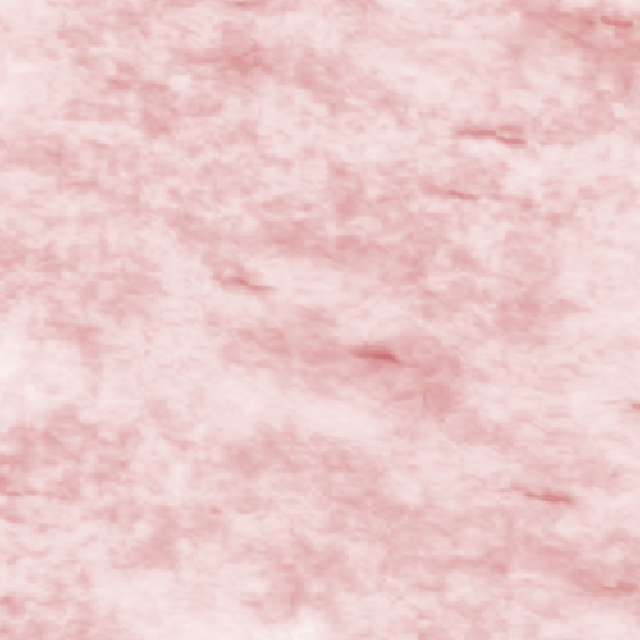
This texture is drawn by a Shadertoy shader. Its source:

```glsl
#define DARK_ROSE vec3(0.80, 0.45, 0.46)
#define PALE_PINK vec3(0.972, 0.91, 0.91)
#define BASE_TONE 0.815
#define CONTRAST 0.235
#define TILT 0.13
#define TEXELS 140.0
#define STREAK_GRID vec2(4.5, 7.0)
#define STREAK_SHARE 0.5
#define STREAK_DEPTH 0.45
#define HIGHLIGHT_KNEE 0.86

float hash(vec2 p) {
    vec3 q = fract(p.xyx * vec3(0.1031, 0.1030, 0.0973));
    q += dot(q, q.yzx + 33.33);
    return fract((q.x + q.y) * q.z);
}

// Signed value noise; a larger edge gives flatter, more block-like cells
float noise(vec2 p, float edge) {
    vec2 cell = floor(p);
    vec2 f = smoothstep(edge, 1.0 - edge, fract(p));
    float low = mix(hash(cell), hash(cell + vec2(1, 0)), f.x);
    float high = mix(hash(cell + vec2(0, 1)), hash(cell + vec2(1, 1)), f.x);
    return 2.0 * mix(low, high, f.y) - 1.0;
}

// Layered clouds, wide at large scale and rounder at small scale
float clouds(vec2 p) {
    float sum = 0.0, frequency = 2.6, stretch = 2.3;
    float amplitude = 0.5;
    for (int i = 0; i < 6; i++) {
        vec2 offset = vec2(17.3, 41.7) * float(i + 1);
        sum += amplitude * noise(p * frequency * vec2(1.0, stretch) + offset, 0.1);
        frequency *= 2.03;
        stretch = mix(stretch, 1.3, 0.2);
        amplitude *= i == 0 ? 1.1 : 0.85;
    }
    return sum;
}

// Short tapered veins with a soft, broken smudge around each
float streaks(vec2 p) {
    vec2 home = floor(p * STREAK_GRID);
    float ragged = noise(p * vec2(42.0, 75.0), 0.25);
    float clumps = noise(p * vec2(17.0, 28.0) + 9.0, 0.25);
    float dark = 0.0;
    for (int y = -1; y <= 1; y++)
    for (int x = -1; x <= 1; x++) {
        vec2 cell = home + vec2(x, y);
        float present = step(hash(cell + 71.0), STREAK_SHARE);
        vec2 jitter = vec2(hash(cell + 13.0), hash(cell + 29.0));
        vec2 d = p - (cell + 0.2 + 0.6 * jitter) / STREAK_GRID;
        float halfLength = mix(0.05, 0.14, hash(cell + 47.0));
        float thickness = mix(0.003, 0.007, hash(cell + 59.0));
        d.y += 0.004 * noise(vec2(p.x * 30.0, cell.y), 0.2);
        float taper = 1.0 - smoothstep(0.15, 1.0, abs(d.x) / halfLength);
        float vein = exp(-pow(d.y / thickness, 2.0)) * (0.6 + 0.6 * ragged);
        float smudge = exp(-pow(d.y / (thickness * 3.5), 2.0));
        smudge *= max(0.0, 0.3 + 0.45 * ragged + 0.7 * clumps);
        float strength = mix(0.3, 1.0, hash(cell + 83.0));
        dark += present * strength * taper * (max(vein, 0.0) + 0.75 * smudge);
    }
    return min(dark, 1.1);
}

void mainImage(out vec4 fragColor, in vec2 fragCoord) {
    vec2 uv = fragCoord / iResolution.y;

    // Soft staircase of coarse texels
    vec2 grid = uv * TEXELS;
    vec2 p = (floor(grid) + smoothstep(0.1, 0.9, fract(grid))) / TEXELS;

    // Gently sloping, uneven strata with frayed borders
    vec2 bend = vec2(noise(p * 5.0 + 7.0, 0.0), noise(p * 6.0 + 23.0, 0.0));
    vec2 fray = vec2(noise(p * 34.0 + 3.0, 0.1), noise(p * 34.0 + 53.0, 0.1));
    vec2 strata = p + vec2(0.0, TILT * p.x) + bend * vec2(0.025, 0.014);
    strata += fray * vec2(0.009, 0.005);

    // Upright blocks, grit and faint vertical scratches
    float blocks = noise(p * vec2(16.0, 21.0) + 5.0, 0.33);
    float crumbs = noise(p * vec2(36.0, 46.0) + 91.0, 0.28);
    float grit = noise(p * vec2(62.0, 74.0) + 19.0, 0.2);
    float scratches = noise(p * vec2(52.0, 12.0) + 37.0, 0.1);
    float patchy = 0.3 + 0.7 * smoothstep(-0.4, 0.5, noise(p * 4.0 + 61.0, 0.0));

    // Flat stains lying along the strata
    float stains = smoothstep(0.3, 0.75, noise(strata * vec2(8.0, 19.0) + 77.0, 0.1));

    float shade = BASE_TONE + CONTRAST * clouds(strata);
    shade += CONTRAST * (0.25 * blocks + patchy * (0.36 * crumbs + 0.3 * grit + 0.22 * scratches));
    shade -= 0.1 * stains + STREAK_DEPTH * streaks(p + vec2(0.0, TILT * p.x));
    shade -= 0.55 * max(shade - HIGHLIGHT_KNEE, 0.0);

    fragColor = vec4(mix(DARK_ROSE, PALE_PINK, clamp(shade, 0.0, 1.04)), 1.0);
}
```
